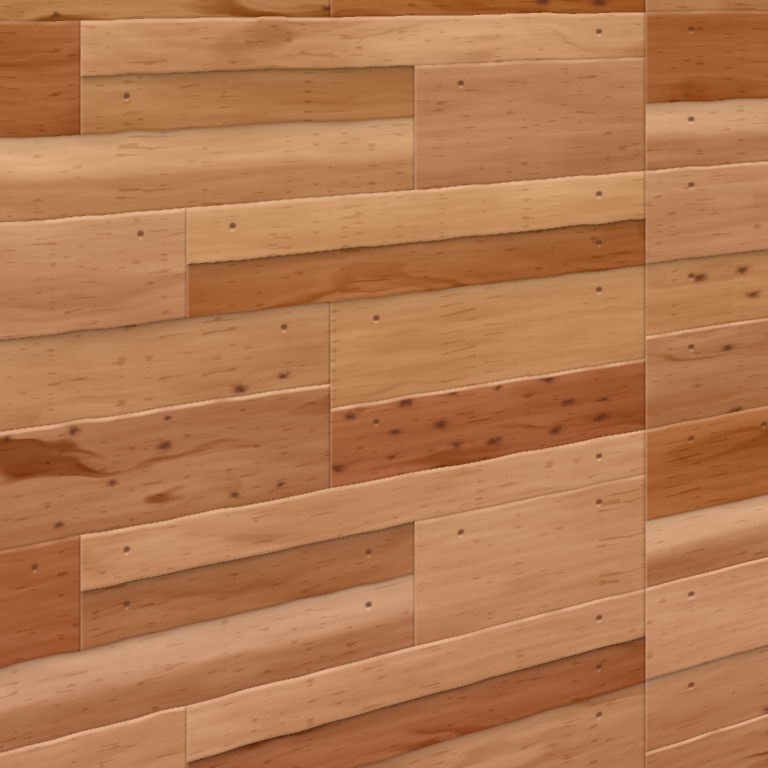
Write a three.js fragment shader that draws this texture.

```glsl
varying vec2 vUv;

struct Board {
  vec4 box;   // left, top, right, bottom
  vec4 look;  // tone, edge (+ lit, - shaded), streaks, knots
};

float hash(vec2 p) {
  p = fract(p * vec2(123.34, 456.21));
  p += dot(p, p + 45.32);
  return fract(p.x * p.y);
}

float noise(vec2 p) {
  vec2 i = floor(p), f = fract(p);
  f = f * f * (3.0 - 2.0 * f);
  return mix(mix(hash(i), hash(i + vec2(1, 0)), f.x),
             mix(hash(i + vec2(0, 1)), hash(i + vec2(1, 1)), f.x), f.y);
}

float fbm(vec2 p) {
  float sum = 0.0, amp = 0.5;
  for (int i = 0; i < 4; i++) {
    sum += amp * noise(p);
    p = p * 2.03 + 17.3;
    amp *= 0.5;
  }
  return sum;
}

void lay(inout Board b, vec2 p, vec4 box, vec4 look) {
  if (all(greaterThanEqual(p, box.xy)) && all(lessThan(p, box.zw))) b = Board(box, look);
}

// One panel of boards, 0.95 wide and 0.69 tall
Board findBoard(vec2 p) {
  Board b = Board(vec4(0.0, 0.0, 0.215, 0.1525), vec4(0.25, 0.35, 0.3, 0.0));
  lay(b, p, vec4(0.215, 0.0, 0.95, 0.0745), vec4(0.72, 0.7, 0.35, 0.0));
  lay(b, p, vec4(0.215, 0.0745, 0.65, 0.1525), vec4(0.42, -0.7, 0.15, 0.0));
  lay(b, p, vec4(0.0, 0.1525, 0.65, 0.2625), vec4(0.66, -0.6, 0.0, 0.0));
  lay(b, p, vec4(0.65, 0.0745, 0.95, 0.2625), vec4(0.58, 0.5, 0.1, 0.0));
  lay(b, p, vec4(0.0, 0.2625, 0.353, 0.4155), vec4(0.66, 0.9, 0.1, 0.0));
  lay(b, p, vec4(0.353, 0.2625, 0.95, 0.3415), vec4(0.74, 0.8, 0.0, 0.0));
  lay(b, p, vec4(0.353, 0.3415, 0.95, 0.418), vec4(0.28, -0.8, 0.5, 0.0));
  lay(b, p, vec4(0.0, 0.4155, 0.54, 0.5355), vec4(0.57, -0.7, 0.2, 0.15));
  lay(b, p, vec4(0.54, 0.418, 0.95, 0.5725), vec4(0.52, -0.6, 0.25, 0.0));
  lay(b, p, vec4(0.0, 0.5355, 0.54, 0.69), vec4(0.47, 0.9, 0.9, 0.15));
  lay(b, p, vec4(0.54, 0.5725, 0.95, 0.69), vec4(0.24, 0.9, 0.4, 0.75));
  return b;
}

float knots(vec2 p, float chance) {
  vec2 cell = vec2(0.07, 0.038), id = floor(p / cell);
  vec2 center = 0.3 + 0.4 * vec2(hash(id + 3.1), hash(id + 8.7));
  vec2 d = (fract(p / cell) - center) * cell;
  d += 0.004 * (vec2(noise(p * 190.0), noise(p * 190.0 + 40.0)) - 0.5);
  float size = mix(0.003, 0.0065, hash(id + 5.3));
  return exp(-dot(d * vec2(0.65, 1.0), d * vec2(0.65, 1.0)) / (size * size))
       * step(hash(id + 1.9), chance);
}

vec3 wood(vec2 uv) {
  // Rows fan out toward the left
  vec2 wall = vec2(uv.x + 0.11, (1.0 - uv.y + 0.007 * uv.x) / (1.0 - 0.253 * uv.x) - 0.0275);
  wall.y += 0.003 * (noise(wall * vec2(28.0, 6.0)) - 0.5);
  vec2 period = vec2(0.95, 0.69), panel = floor(wall / period);
  vec2 p = wall - panel * period;
  Board b = findBoard(p);
  vec2 size = b.box.zw - b.box.xy, inner = p - b.box.xy, rel = inner / size;
  float seed = hash(b.box.xy * 7.0 + panel * 3.7 + 2.3);
  vec2 g = wall + seed * 9.0;

  // Tone, sapwood bands and grain
  float warp = fbm(g * vec2(3.5, 12.0));
  float tone = b.look.x + 0.1 * (seed - 0.5) - 0.12 * (rel.y - 0.4);
  if (b.look.z == 0.0 && b.look.y < 0.0)
    tone += mix(0.2, -0.2, smoothstep(0.4, 0.65, rel.y + 0.3 * (warp - 0.5)));
  tone += 0.5 * (warp - 0.47) + 0.22 * (fbm(g * vec2(12.0, 130.0)) - 0.47);
  tone += 0.025 * sin(g.y * 180.0 + warp * 32.0);
  float streak = smoothstep(0.53, 0.76, fbm(vec2(g.x * 4.0, g.y * 30.0 + warp * 7.0)));
  tone -= 0.65 * b.look.z * streak;
  tone -= 0.22 * smoothstep(0.8, 0.95, noise(g * vec2(55.0, 330.0)));
  vec3 color = mix(vec3(0.55, 0.30, 0.15), vec3(0.86, 0.66, 0.51), clamp(tone, -0.3, 1.1));
  color *= mix(vec3(1.0), vec3(1.03, 0.95, 0.91), smoothstep(0.45, 0.15, b.look.x));
  color += vec3(0.01, 0.01, -0.025) * (seed - 0.3) + vec3(0.0, 0.008, -0.015) * uv.y;

  // Knots and nail holes
  color = mix(color, vec3(0.34, 0.16, 0.09), 0.8 * knots(g, b.look.w));
  float fromEnd = min(inner.x, size.x - inner.x);
  vec2 nail = vec2(fromEnd - 0.06, inner.y - 0.03);
  float hasNail = step(hash(vec2(seed, floor(rel.x * 2.0))), 0.6);
  color = mix(color, vec3(0.38, 0.22, 0.15), 0.75 * hasNail * smoothstep(0.006, 0.002, length(nail)));
  color += 0.1 * hasNail * smoothstep(0.004, 0.001, length(nail - vec2(0.0, 0.006)));

  // Lit lips, shaded recesses and end joints
  float wear = 0.55 + 0.7 * noise(g * vec2(40.0, 5.0));
  float lip = smoothstep(0.0075, 0.003, inner.y) * max(b.look.y, 0.0);
  color = mix(color, vec3(0.90, 0.70, 0.55), clamp(lip * wear, 0.0, 0.9));
  float recess = max(-b.look.y, 0.0);
  color *= 1.0 - recess * (0.4 * exp(-inner.y / 0.003) + 0.2 * exp(-inner.y / 0.014));
  color *= 1.0 - 0.14 * smoothstep(0.005, 0.0, size.y - inner.y);
  color = mix(color, vec3(0.83, 0.63, 0.49), 0.45 * wear * smoothstep(0.004, 0.001, inner.x));
  color *= 1.0 - 0.2 * smoothstep(0.004, 0.0, size.x - inner.x);
  return color;
}

void main() {
  // Four samples smooth the board edges
  vec3 color = vec3(0.0);
  for (int i = 0; i < 4; i++) {
    vec2 offset = vec2(mod(float(i), 2.0), floor(float(i) / 2.0)) - 0.5;
    color += 0.25 * wood(vUv + offset * 0.001);
  }
  gl_FragColor = vec4(color, 1.0);
}
```
